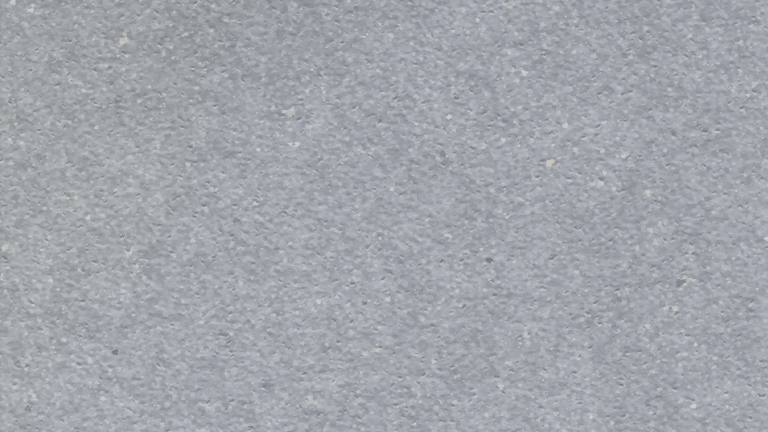
This texture is drawn by a Shadertoy shader. Its source:

```glsl
// Weathered grey asphalt: fine relief grain, pale mineral specks and small dark pits.

// Colours
const vec3 BLUE_GREY  = vec3(0.631, 0.645, 0.674);
const vec3 GREEN_GREY = vec3(0.632, 0.651, 0.660);
const vec3 PALE_STONE = vec3(0.83, 0.84, 0.85);
const vec3 WARM_STONE = vec3(0.80, 0.79, 0.76);
const vec3 PIT_COLOUR = vec3(0.42, 0.44, 0.47);

// Grain: cells per canvas height and strength
const vec2 FINE_SCALE = vec2(105.0, 135.0);
const vec2 MID_SCALE = vec2(44.0, 62.0);
const vec2 PATCH_SCALE = vec2(13.0, 16.0);
const vec2 RELIEF_SCALE = vec2(68.0, 105.0);
const vec2 LIGHT_SHIFT = vec2(0.0015, 0.0048);
const float FINE_AMOUNT = 0.095;
const float MID_AMOUNT = 0.034;
const float PATCH_AMOUNT = 0.030;
const float RELIEF_AMOUNT = 0.070;

// Specks: cells per canvas height
const float DUST_SCALE = 66.0;
const float CHIP_SCALE = 34.0;
const float STONE_SCALE = 10.0;
const float PIT_SCALE = 50.0;
const float HOLE_SCALE = 7.0;

vec3 hash3(vec2 cell) {
    vec3 q = fract(vec3(cell.xyx) * vec3(0.1031, 0.1030, 0.0973));
    q += dot(q, q.yxz + 33.33);
    return fract((q.xxy + q.yzz) * q.zyx);
}

// Soft cellular noise: blended random tones of nearby cells, centred on zero
float cellGrain(vec2 p) {
    vec2 cell = floor(p);
    float tone = 0.0, total = 0.0;
    for (int y = -1; y <= 1; y++)
    for (int x = -1; x <= 1; x++) {
        vec2 id = cell + vec2(x, y);
        vec3 rnd = hash3(id);
        vec2 d = p - id - rnd.xy;
        float weight = exp(-9.0 * dot(d, d));
        tone += weight * (rnd.z - 0.5);
        total += weight;
    }
    return tone / max(total, 1e-4);
}

// Coverage of scattered, ragged, randomly turned flecks
float specks(vec2 p, float scale, float density, vec2 radii, float stretch, float seed) {
    float blur = 0.6 * scale / iResolution.y;
    vec2 q = p * scale + seed;
    vec2 cell = floor(q);
    float cover = 0.0;
    for (int y = -1; y <= 1; y++)
    for (int x = -1; x <= 1; x++) {
        vec2 id = cell + vec2(x, y);
        vec3 place = hash3(id);
        vec3 form = hash3(id + 71.7);
        float tilt = (form.x - 0.5) * 1.6;
        vec2 d = mat2(cos(tilt), -sin(tilt), sin(tilt), cos(tilt)) * (q - id - place.xy);
        float angle = atan(d.y, d.x);
        float ragged = 1.0 + 0.18 * sin(3.0 * angle + 6.3 * form.z) + 0.12 * sin(5.0 * angle + 9.0 * form.y);
        float radius = mix(radii.x, radii.y, form.y * form.y) * ragged;
        float dist = length(d * vec2(1.0 / stretch, 1.0)) - radius;
        float fleck = 1.0 - smoothstep(-blur, blur, dist);
        cover = max(cover, fleck * step(place.z, density) * (0.4 + 0.6 * form.z));
    }
    return cover;
}

// Broad uneven daylight from layered sines
float daylight(vec2 p) {
    float waves = sin(p.x * 3.1 + 1.3 * sin(p.y * 2.7)) + 0.6 * sin(p.y * 5.3 - p.x * 2.2 + 1.0);
    vec2 corner = (p - vec2(0.4, 1.02)) * vec2(2.6, 4.5);
    return 0.004 * waves - 0.030 * exp(-dot(corner, corner)) + 0.012 * (0.5 - p.y);
}

void mainImage(out vec4 fragColor, in vec2 fragCoord) {
    vec2 p = fragCoord / iResolution.y;

    // Greenish upper left fading to blue-grey
    float drift = p.x - 0.55 * p.y + 0.06 * sin(p.y * 7.0 + p.x * 3.0);
    vec3 colour = mix(GREEN_GREY, BLUE_GREY, smoothstep(-0.4, 0.5, drift));
    colour += daylight(p);

    // Grain and raking light on the rough surface
    float patchTone = cellGrain(p * PATCH_SCALE + 5.0);
    float fine = cellGrain(p * FINE_SCALE);
    float relief = cellGrain(p * RELIEF_SCALE + 40.0) - cellGrain((p + LIGHT_SHIFT) * RELIEF_SCALE + 40.0);
    colour += FINE_AMOUNT * fine + MID_AMOUNT * cellGrain(p * MID_SCALE + 17.0);
    colour += PATCH_AMOUNT * patchTone + RELIEF_AMOUNT * relief;

    // Dark pits, each with a lit lip below
    float pit = specks(p, PIT_SCALE, 0.34, vec2(0.06, 0.16), 2.1, 13.0);
    float lip = specks(p + vec2(0.0, 0.005), PIT_SCALE, 0.34, vec2(0.06, 0.16), 2.1, 13.0);
    colour = mix(colour, PALE_STONE, 0.50 * lip * (1.0 - pit));
    colour = mix(colour, PIT_COLOUR, 0.62 * pit);

    // Pale dust, chips and a few larger stones
    float dust = specks(p, DUST_SCALE, 0.32, vec2(0.10, 0.28), 1.3, 29.0);
    float chips = specks(p, CHIP_SCALE, 0.24, vec2(0.06, 0.20), 1.3, 53.0);
    float stones = specks(p, STONE_SCALE, 0.24, vec2(0.05, 0.15), 1.25, 87.0);
    colour = mix(colour, PALE_STONE, 0.55 * dust);
    colour = mix(colour, PALE_STONE, 0.70 * chips * (0.8 + patchTone));
    colour = mix(colour, WARM_STONE, stones * clamp(0.36 + 1.6 * fine, 0.0, 1.0));

    // Rare deeper holes
    float holes = specks(p, HOLE_SCALE, 0.07, vec2(0.04, 0.07), 1.3, 111.0);
    colour = mix(colour, PIT_COLOUR, 0.75 * holes);

    fragColor = vec4(clamp(colour, 0.0, 1.0), 1.0);
}
```
